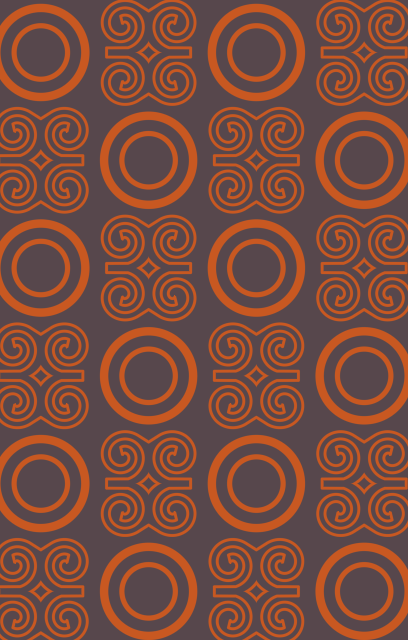
Write a Shadertoy shader that draws this pattern.

```glsl
const float PI = 3.14159265;

// Layout, in canvas heights measured from the top left
const float PITCH = 0.1684;
const vec2 FIRST_CENTER = vec2(0.0638, 0.0820);

// Colours
const vec3 GROUND = vec3(0.34, 0.28, 0.30);
const vec3 ORANGE = vec3(0.785, 0.345, 0.128);

// Motif sizes, in cells
const vec2 OUTER_RING = vec2(0.413, 0.039);   // radius, half width
const vec2 INNER_RING = vec2(0.248, 0.024);
const float LINE_HALF_WIDTH = 0.0135;
const vec2 HORN_CENTER = vec2(0.240, 0.257);
const float HORN_RADIUS = 0.1895;
const float HORN_SPACING = 0.068;             // radius lost per half turn
const float HORN_END = 4.95;
const float CREST_START = -2.2;
const float STEM_START = -4.49;
const float NOTCH_HEIGHT = 0.385;
const vec2 BAR_CORNER = vec2(0.390, 0.0425);
const float DIAMOND_ARC = 0.299;
const float DIAMOND_REACH = 0.15;

float segmentDistance(vec2 p, vec2 a, vec2 b) {
    vec2 ab = b - a;
    return length(p - a - ab * clamp(dot(p - a, ab) / dot(ab, ab), 0.0, 1.0));
}

float ringDistance(vec2 p, vec2 ring) {
    return abs(length(p) - ring.x) - ring.y;
}

float hornRadius(float angle, float lead) {
    return HORN_RADIUS - HORN_SPACING * (angle + lead) / PI;
}

// Point on a spiral arm; angles run clockwise from the right
vec2 hornPoint(float angle, float lead) {
    return hornRadius(angle, lead) * vec2(cos(angle), -sin(angle));
}

// One arm of the horn, winding inward from its start angle
float armDistance(vec2 q, float start, float lead) {
    float radius = length(q);
    float angle = -atan(q.y, q.x);
    float slope = radius / length(vec2(radius + 1e-4, HORN_SPACING / PI));
    float d = 1.0;
    for (int turn = -1; turn <= 1; turn++) {
        float t = angle + 2.0 * PI * float(turn);
        if (t >= start && t <= HORN_END)
            d = min(d, abs(radius - hornRadius(t, lead)) * slope);
    }
    return d;
}

// Four mirrored horns, a cross bar and a central diamond
float hornsDistance(vec2 p) {
    p = abs(p);
    vec2 q = p - HORN_CENTER;

    // Both edges of the horn and its blunt tip
    float d = min(armDistance(q, CREST_START, 0.0), armDistance(q, STEM_START, PI));
    d = min(d, segmentDistance(q, hornPoint(HORN_END, 0.0), hornPoint(HORN_END, PI)));

    // Notch between neighbouring horns
    vec2 crest = HORN_CENTER + hornPoint(CREST_START, 0.0);
    d = min(d, segmentDistance(p, vec2(0.0, NOTCH_HEIGHT), crest));

    // Bar growing out of the stem
    vec2 stem = HORN_CENTER + hornPoint(STEM_START, PI);
    d = min(d, segmentDistance(p, stem, BAR_CORNER));
    d = min(d, segmentDistance(p, vec2(BAR_CORNER.x, 0.0), BAR_CORNER));

    // Diamond with slightly hollow sides
    if (p.x + p.y < DIAMOND_REACH) d = min(d, abs(length(q) - DIAMOND_ARC));
    return d - LINE_HALF_WIDTH;
}

void mainImage(out vec4 fragColor, in vec2 fragCoord) {
    vec2 uv = fragCoord / iResolution.y;
    vec2 grid = (vec2(uv.x, 1.0 - uv.y) - FIRST_CENTER) / PITCH;
    vec2 cell = floor(grid + 0.5);
    vec2 p = grid - cell;

    // Checkerboard of rings and horns
    bool isRing = mod(cell.x + cell.y, 2.0) < 0.5;
    float d = isRing
        ? min(ringDistance(p, OUTER_RING), ringDistance(p, INNER_RING))
        : hornsDistance(p);

    float edge = 0.7 / (iResolution.y * PITCH);
    float ink = 1.0 - smoothstep(-edge, edge, d);
    fragColor = vec4(mix(GROUND, ORANGE, ink), 1.0);
}
```
